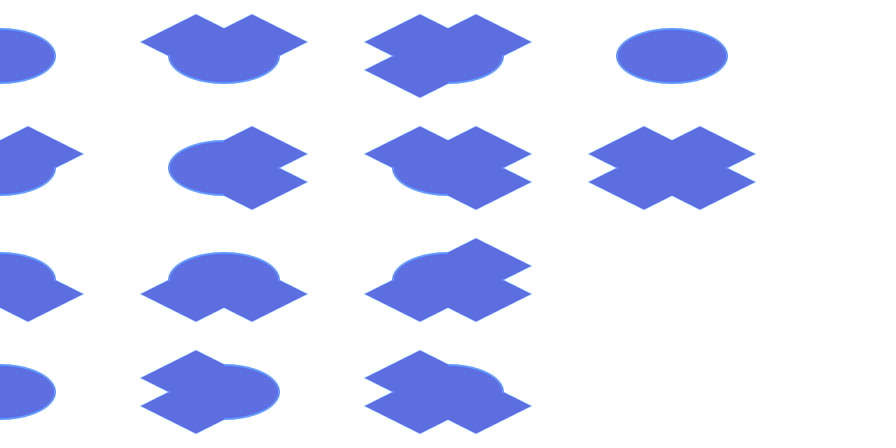
A Shadertoy shader for this pattern:

```glsl
// A four by four sheet of flat blue isometric tiles: each cell is an ellipse
// joined by a run of neighbouring corner diamonds. Cells are squashed to unit
// squares, so that ellipses become circles and diamonds become L1 balls.

const float GRID = 4.0;                  // cells across and down
const float RADIUS = 0.25;               // of disc and diamonds, in cells
const float CORNER_OFFSET = 0.125;       // diamond centre from cell centre
const float DISC_RIM = 0.0042;           // rim widths, in canvas heights
const float DIAMOND_RIM = 0.0014;
const float FAR = 1.0;

const vec3 PAPER = vec3(1.0);
const vec3 FILL = vec3(0.36, 0.43, 0.88);
const vec3 RIM = vec3(0.39, 0.61, 1.0);

// Both distances are returned in canvas heights; scale is cells per height.
float discDistance(vec2 p, float radius, vec2 scale) {
    float len = max(length(p), 1e-4);
    return (len - radius) / max(length(p / len * scale), 1e-4);
}

float diamondDistance(vec2 p, float radius, vec2 scale) {
    return (abs(p.x) + abs(p.y) - radius) / length(scale);
}

// Corners run clockwise from the top left.
vec2 cornerDirection(int corner) {
    return vec2(corner == 1 || corner == 2 ? 1.0 : -1.0,
                corner < 2 ? 1.0 : -1.0);
}

// Number of diamonds in a cell, or -1 for an empty cell.
int diamondCount(int column, int row) {
    if (column < 3) return column + 1;
    if (column > 3 || row > 1) return -1;
    return row == 0 ? 0 : 4;
}

// Union of the diamonds in a run starting at the given corner.
float diamondRun(vec2 p, int start, int count, vec2 scale) {
    float nearest = FAR;
    for (int corner = 0; corner < 4; corner++) {
        int place = (corner - start + 4) % 4;
        if (place < count) {
            vec2 centre = CORNER_OFFSET * cornerDirection(corner);
            nearest = min(nearest, diamondDistance(p - centre, RADIUS, scale));
        }
    }
    return nearest;
}

// Coverage inside an edge, softened over one pixel.
float coverage(float dist, float pixel) {
    return clamp(0.5 - dist / pixel, 0.0, 1.0);
}

void mainImage(out vec4 fragColor, in vec2 fragCoord) {
    vec2 scale = GRID * iResolution.y / iResolution.xy;
    float pixel = 1.0 / iResolution.y;

    // Cells are centred on the left edge, with rows counted from the top.
    vec2 grid = GRID * fragCoord / iResolution.xy + vec2(0.5, 0.0);
    vec2 cell = floor(grid);
    vec2 local = fract(grid) - 0.5;
    int column = int(cell.x);
    int row = int(GRID - 1.0 - cell.y);

    // The third column's runs begin one corner earlier.
    int count = diamondCount(column, row);
    int start = column == 2 ? row - 1 : row;

    float disc = count < 0 ? FAR : discDistance(local, RADIUS, scale);
    float diamonds = diamondRun(local, start, count, scale);
    float shape = min(disc, diamonds);

    // Pale rim, wider along the curved edges.
    float rimWidth = disc < diamonds ? DISC_RIM : DIAMOND_RIM;
    vec3 ink = mix(RIM, FILL, coverage(shape + rimWidth, pixel));
    fragColor = vec4(mix(PAPER, ink, coverage(shape, pixel)), 1.0);
}
```
